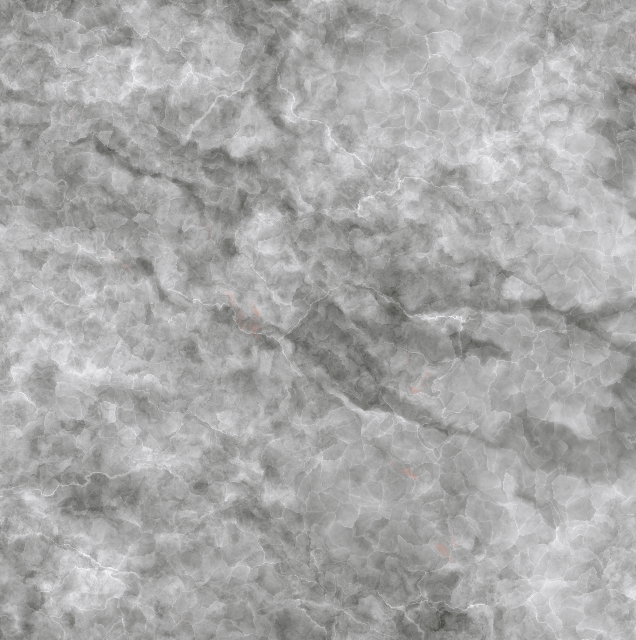
Reproduce this texture procedurally as a WebGL 1 fragment shader.

```glsl
precision highp float;
uniform vec2 u_resolution;

#define BASE_TONE 0.678
#define CLOUD 0.15
#define MOTTLE 0.16
#define GRAIN 0.12
#define CREST 0.15
#define FACET 0.075
#define BAND_LIGHT 0.16
#define SMOKE_DARK 0.19
#define VEIN_LIGHT 0.11
#define VEIN_WIDTH 0.0034
#define BAND_ANGLE -0.40
#define RUST_TINT vec3(1.04, 0.84, 0.79)

float hash(vec2 c) {
  return fract(sin(dot(c, vec2(127.1, 311.7))) * 43758.545);
}

mat2 turn(float a) {
  return mat2(cos(a), -sin(a), sin(a), cos(a));
}

// Smooth lattice noise, -1 to 1
float noise(vec2 p) {
  vec2 i = floor(p), f = fract(p);
  vec2 s = f * f * f * (f * (f * 6.0 - 15.0) + 10.0);
  float low = mix(hash(i), hash(i + vec2(1.0, 0.0)), s.x);
  float high = mix(hash(i + vec2(0.0, 1.0)), hash(i + 1.0), s.x);
  return mix(low, high, s.y) * 2.0 - 1.0;
}

float fbm(vec2 p) {
  float sum = 0.0, amp = 0.5;
  for (int i = 0; i < 5; i++) {
    sum += amp * noise(p);
    p = turn(0.65) * p * 2.03 + 7.3;
    amp *= 0.55;
  }
  return sum;
}

// Cellular noise: x = gap to the border, y = cell value, z = tilt across the cell
vec3 shards(vec2 p) {
  vec2 base = floor(p), toSeed = vec2(0.0);
  float nearest = 9.0, second = 9.0, id = 0.0;
  for (int y = -1; y <= 1; y++) {
    for (int x = -1; x <= 1; x++) {
      vec2 c = base + vec2(x, y);
      vec2 d = c + vec2(hash(c), hash(c + 17.3)) - p;
      float dist = length(d);
      if (dist < nearest) {
        second = nearest;
        nearest = dist;
        toSeed = d;
        id = hash(c + 41.9);
      } else {
        second = min(second, dist);
      }
    }
  }
  float a = id * 43.0;
  return vec3(second - nearest, id, dot(toSeed, vec2(cos(a), sin(a))));
}

float facetTone(vec3 cell) {
  return (cell.y - 0.5) * 0.6 + cell.z * 0.8;
}

// Bright crack with a faint halo; scale converts cell units to canvas units
float crack(vec3 cell, float scale, float width) {
  float d = cell.x / scale;
  return smoothstep(width, width * 0.15, d) + 0.2 * smoothstep(width * 4.0, 0.0, d);
}

void main() {
  vec2 p = gl_FragCoord.xy / u_resolution.y;

  // Warped coordinates, with q laid along the drift of the bands
  vec2 warp = vec2(fbm(p * 3.5 + 3.1), fbm(p * 3.5 + 23.7));
  vec2 ripple = vec2(fbm(p * 26.0 + 5.7), fbm(p * 26.0 + 61.2));
  vec2 w = p + 0.055 * warp + 0.018 * ripple;
  vec2 q = turn(BAND_ANGLE) * w;

  // Clouds, mottling and crystal grain, calmer inside some slabs
  float rough = smoothstep(-0.35, 0.2, fbm(p * 3.2 + 51.0));
  float mottle = fbm(p * 14.0 + warp) + 0.5 * fbm(q * vec2(26.0, 42.0));
  float grain = fbm(p * 62.0 + ripple);
  float crest = 0.2 - abs(fbm(q * vec2(17.0, 27.0) + 3.0 * ripple + 15.0));
  float tone = BASE_TONE + CLOUD * fbm(q * vec2(2.6, 4.0) + 9.0);
  tone += mix(0.4, 1.0, rough) * (MOTTLE * mottle + CREST * crest);
  tone += mix(0.5, 1.0, rough) * GRAIN * grain;

  // Broken crystal facets at three sizes
  vec3 slab = shards(q * vec2(3.2, 5.2) + 4.0);
  vec3 shard = shards(q * vec2(11.0, 16.0) + 31.0);
  vec3 chip = shards((p + 0.03 * warp + 0.012 * ripple) * 36.0);
  tone += FACET * (0.5 * facetTone(slab) + 0.9 * facetTone(shard));
  tone += FACET * facetTone(chip);

  // Dark smoke: ragged patches and narrow seams
  float ragged = 0.32 * mottle + 0.15 * grain;
  float patches = smoothstep(0.14, 0.5, fbm(q * vec2(2.6, 4.4) + 77.0) + ragged);
  float seam = smoothstep(0.10, 0.0, abs(fbm(q * vec2(1.3, 2.8) + 19.0)) - 0.06 * mottle);
  seam *= smoothstep(0.0, 0.45, noise(q * 3.0 + 13.0) + 0.4 * mottle);
  tone -= SMOKE_DARK * max(patches, seam) * (0.9 + 0.5 * mottle);

  // Pale bands with feathered sides
  float course = abs(fbm(q * vec2(1.1, 2.9) + 140.0)) - 0.06 * mottle;
  float band = smoothstep(0.14, 0.0, course);
  band *= smoothstep(-0.2, 0.45, noise(q * vec2(2.2, 3.0) + 88.0) + 0.2 * mottle);
  tone += BAND_LIGHT * band * (0.9 + 0.4 * mottle);

  // Thin veins, broken along their length
  float gate = smoothstep(0.0, 0.6, noise(p * 6.0 + 33.0) + 0.4 * mottle);
  float fineGate = smoothstep(-0.1, 0.6, noise(p * 9.0 + 71.0) + 0.4 * mottle);
  float vein = crack(slab, 4.2, VEIN_WIDTH) * gate;
  vein += 0.7 * crack(shard, 13.5, VEIN_WIDTH * 0.85) * fineGate;
  vein += 0.35 * crack(chip, 36.0, VEIN_WIDTH * 0.7) * (1.0 - gate);
  tone += VEIN_LIGHT * vein;
  tone = clamp(tone, 0.27, 0.94);

  // Warm darks, cool lights, and a few broken rust stains
  vec3 color = vec3(tone) + vec3(0.0, 0.0, 0.05 * (tone - 0.65));
  vec2 steep = turn(-1.0) * w;
  float stain = fbm(steep * vec2(5.0, 12.0) + 205.0) + 0.15 * mottle + 0.12 * grain;
  float rust = smoothstep(0.52, 0.74, stain);
  color *= mix(vec3(1.0), RUST_TINT, rust);

  gl_FragColor = vec4(color, 1.0);
}
```
